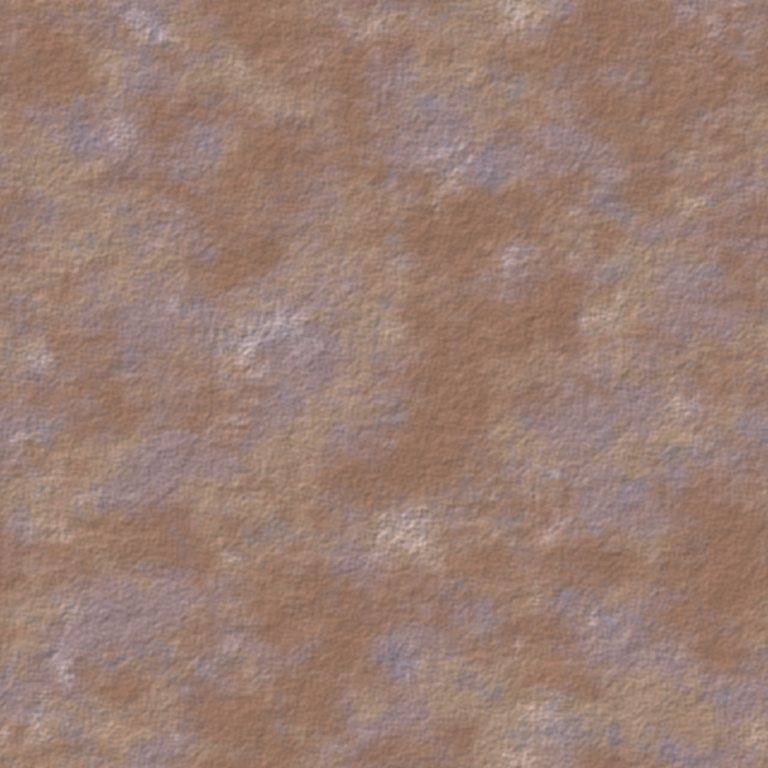
Give the GLSL for this texture, as a WebGL 1 fragment shader.

```glsl
precision highp float;

uniform vec2 u_resolution;

// Pigments
const vec3 RUST  = vec3(0.585, 0.447, 0.375);
const vec3 TAN   = vec3(0.640, 0.535, 0.465);
const vec3 MAUVE = vec3(0.598, 0.508, 0.512);
const vec3 SLATE = vec3(0.520, 0.495, 0.560);
const vec3 PALE  = vec3(0.740, 0.680, 0.690);

// Whole noise cells across the tile, at the coarsest octave
const vec2 COVER_CELLS = vec2(4.0, 6.0);
const vec2 TINT_CELLS  = vec2(7.0, 8.0);
const vec2 BLOOM_CELLS = vec2(8.0, 8.0);
const vec2 STAIN_CELLS = vec2(13.0, 12.0);
const vec2 GRAIN_CELLS = vec2(10.0, 11.0);

// Relief
const vec2 LIGHT_DIR = vec2(-0.64, 0.77);
const float RELIEF_STEP = 0.0019;
const float RELIEF_SMOOTH = 0.34;
const float RELIEF_ROUGH = 0.62;

const float BLOOM_AMOUNT = 0.62;
const float STAIN_AMOUNT = 0.50;
const int OCTAVES = 5;

vec2 hash22(vec2 p) {
  vec3 q = fract(p.xyx * vec3(0.1031, 0.1030, 0.0973));
  q += dot(q, q.yzx + 33.33);
  return fract((q.xx + q.yz) * q.zy);
}

// Slope contribution of one lattice corner, wrapped to the tile
float corner(vec2 cell, vec2 offset, vec2 cells, float seed) {
  vec2 gradient = hash22(mod(cell, cells) + seed) * 2.0 - 1.0;
  return dot(gradient, offset);
}

float gradientNoise(vec2 uv, vec2 cells, float seed) {
  vec2 p = uv * cells;
  vec2 i = floor(p);
  vec2 f = p - i;
  vec2 w = f * f * f * (f * (f * 6.0 - 15.0) + 10.0);
  vec2 e = vec2(1.0, 0.0);
  float low  = mix(corner(i, f, cells, seed),
                   corner(i + e.xy, f - e.xy, cells, seed), w.x);
  float high = mix(corner(i + e.yx, f - e.yx, cells, seed),
                   corner(i + e.xx, f - e.xx, cells, seed), w.x);
  return mix(low, high, w.y);
}

float fbm(vec2 uv, vec2 cells, float gain, float seed) {
  float sum = 0.0;
  float amplitude = 1.0;
  for (int i = 0; i < OCTAVES; i++) {
    sum += amplitude * gradientNoise(uv, cells, seed);
    cells *= 2.0;
    amplitude *= gain;
    seed += 17.0;
  }
  return sum;
}

float grainHeight(vec2 uv) {
  return fbm(uv, GRAIN_CELLS, 0.75, 511.0);
}

void main() {
  vec2 uv = gl_FragCoord.xy / u_resolution;

  // Broad weathered patches over rust
  float cover = smoothstep(-0.40, 0.30, fbm(uv, COVER_CELLS, 0.68, 11.0));
  float tint = smoothstep(-0.28, 0.28, fbm(uv, TINT_CELLS, 0.70, 137.0));
  vec3 color = mix(RUST, mix(TAN, MAUVE, tint), cover);

  // Bluish stains and pale mineral blooms
  float stain = smoothstep(0.12, 0.60, fbm(uv, STAIN_CELLS, 0.70, 263.0));
  color = mix(color, SLATE, stain * STAIN_AMOUNT * (0.35 + 0.65 * cover));
  float bloom = smoothstep(0.14, 0.70, fbm(uv, BLOOM_CELLS, 0.68, 389.0));
  bloom *= 0.35 + 0.65 * cover;
  color = mix(color, mix(PALE, TAN * 1.1, 0.5 - 0.5 * tint), bloom * BLOOM_AMOUNT);

  // Fine embossed grain, rougher on the blooms
  vec2 offset = LIGHT_DIR * RELIEF_STEP;
  float slope = grainHeight(uv - offset) - grainHeight(uv + offset);
  float relief = mix(RELIEF_SMOOTH, RELIEF_ROUGH, clamp(bloom + 0.3 * cover, 0.0, 1.0));
  color *= 1.0 + slope * relief;

  gl_FragColor = vec4(clamp(color, 0.0, 1.0), 1.0);
}
```
